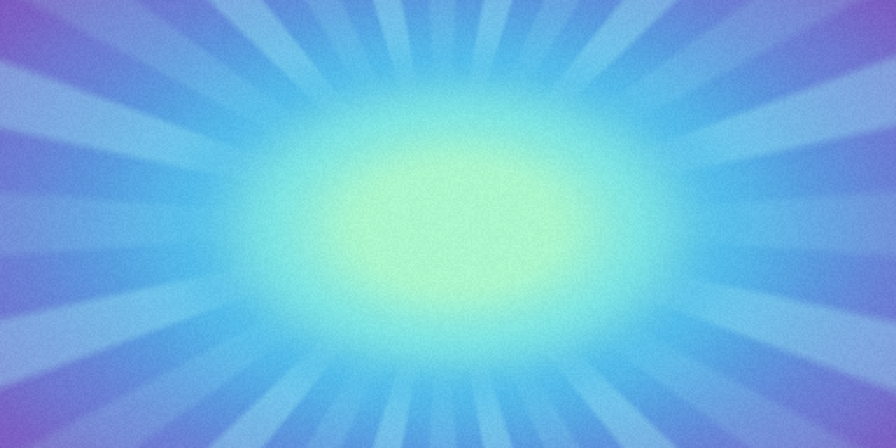
A WebGL 2 fragment shader for this background:

```glsl
#version 300 es
precision highp float;
// Soft sunburst: pale mint oval glow, alternating light rays, blue to violet rim, fine grain.

#define RAY_COUNT 24.0
#define RAY_CENTER vec2(0.988, 0.5)
#define RAY_STRETCH 1.09
#define RAY_STRONG 0.36
#define RAY_WEAK 0.16
#define GLOW_CENTER vec2(1.018, 0.494)
#define GLOW_STRETCH 1.6
#define GRAIN_CELLS 256.0
#define GRAIN_AMOUNT 0.035

uniform vec2 u_resolution;
out vec4 fragColor;

const float TAU = 6.2831853;
const vec3 MINT = vec3(0.665, 0.965, 0.805);
const vec3 AQUA = vec3(0.49, 0.89, 0.89);
const vec3 SKY = vec3(0.325, 0.735, 0.915);
const vec3 BLUE = vec3(0.34, 0.62, 0.88);
const vec3 INDIGO = vec3(0.42, 0.49, 0.83);
const vec3 VIOLET = vec3(0.485, 0.36, 0.76);
const vec3 RAY_LIGHT = vec3(0.62, 0.93, 0.96);

float hash(vec2 p) {
    vec3 q = fract(vec3(p.xyx) * 0.1031);
    q += dot(q, q.yzx + 33.33);
    return fract((q.x + q.y) * q.z);
}

// Radial ramp from the bright core to the dark corners
vec3 glowColor(float r) {
    vec3 c = mix(MINT, AQUA, smoothstep(0.12, 0.27, r));
    c = mix(c, SKY, smoothstep(0.24, 0.385, r));
    c = mix(c, BLUE, smoothstep(0.36, 0.52, r));
    c = mix(c, INDIGO, smoothstep(0.46, 0.66, r));
    return mix(c, VIOLET, smoothstep(0.62, 0.82, r));
}

// Wedges of equal width, strong and weak in turn
float rayMask(vec2 p) {
    float turn = atan(p.y, p.x * RAY_STRETCH) / TAU * RAY_COUNT;
    float index = floor(turn + 0.5);
    float offset = abs(turn - index);
    float wedge = 1.0 - smoothstep(0.19, 0.31, offset);
    float strength = mix(RAY_WEAK, RAY_STRONG, mod(index, 2.0));
    return wedge * strength;
}

void main() {
    vec2 uv = gl_FragCoord.xy / u_resolution;
    vec2 pos = vec2(uv.x * 2.0, uv.y);

    // Oval glow
    vec2 oval = pos - GLOW_CENTER;
    oval.x /= GLOW_STRETCH;
    float r = length(oval);
    vec3 color = glowColor(r);

    // Rays emerge outside the glow
    float reveal = smoothstep(0.27, 0.48, r);
    color = mix(color, RAY_LIGHT, rayMask(pos - RAY_CENTER) * reveal);

    // Fine grain
    float grain = hash(floor(pos * GRAIN_CELLS)) - 0.5;
    color += grain * GRAIN_AMOUNT;

    fragColor = vec4(clamp(color, 0.0, 1.0), 1.0);
}
```
